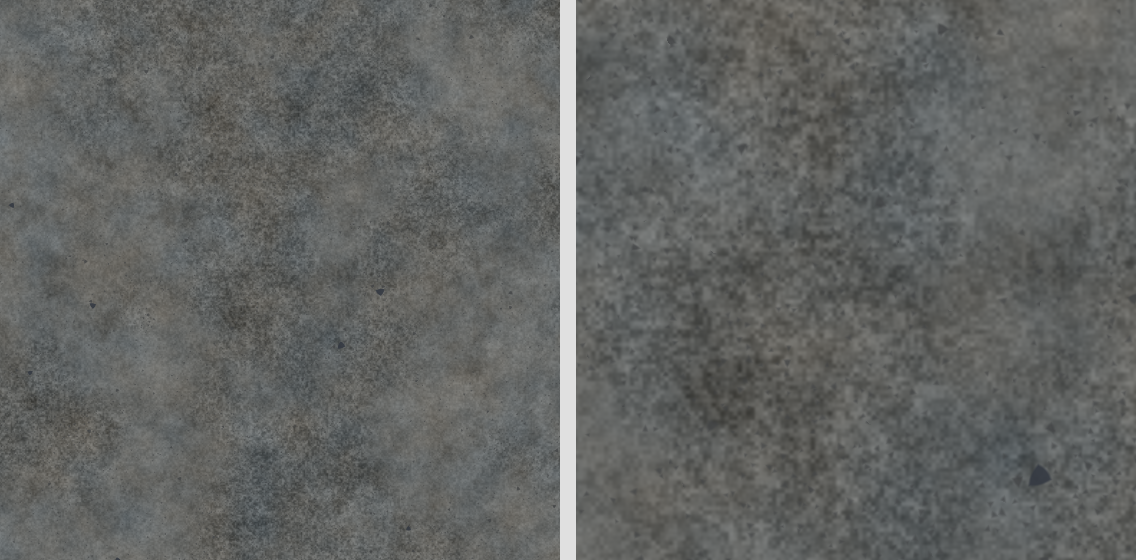
Left, the full canvas; right, a detail of the centre.
A three.js fragment shader for this texture:

```glsl
// Dark grey concrete: cloudy mottling, fine rough grain, small pits and a few slate chips.

#define BASE_COLOR vec3(0.388, 0.395, 0.388)
#define PIT_COLOR  vec3(0.255, 0.262, 0.268)
#define CHIP_COLOR vec3(0.205, 0.225, 0.260)
#define CLOUD_SCALE 5.0
#define CLOUD_DEPTH 0.15
#define MOTTLE_DEPTH 0.13
#define GRAIN_DEPTH 0.10
#define STAIN_DEPTH 0.045
#define TINT_DEPTH 0.055
#define EDGE_SOFTNESS 0.0012

varying vec2 vUv;

// Sine-free hashes
float hash12(vec2 p) {
  vec3 q = fract(p.xyx * 0.1031);
  q += dot(q, q.yzx + 33.33);
  return fract((q.x + q.y) * q.z);
}

vec3 hash32(vec2 p) {
  vec3 q = fract(p.xyx * vec3(0.1031, 0.1030, 0.0973));
  q += dot(q, q.yxz + 33.33);
  return fract((q.xxy + q.yzz) * q.zyx);
}

float valueNoise(vec2 p) {
  vec2 cell = floor(p);
  vec2 f = fract(p);
  f = f * f * (3.0 - 2.0 * f);
  float low = mix(hash12(cell), hash12(cell + vec2(1.0, 0.0)), f.x);
  float high = mix(hash12(cell + vec2(0.0, 1.0)), hash12(cell + 1.0), f.x);
  return mix(low, high, f.y);
}

// Layered noise, turned at each octave to hide the grid
float fbm(vec2 p) {
  float sum = 0.0;
  float weight = 0.5;
  for (int i = 0; i < 5; i++) {
    sum += weight * valueNoise(p);
    p = mat2(0.8, 0.6, -0.6, 0.8) * p * 2.03 + 17.3;
    weight *= 0.5;
  }
  return sum / 0.96875;
}

// Coverage of scattered angular specks; radius is in canvas units
float specks(vec2 uv, float scale, float radius, float density, float seed) {
  vec2 p = uv * scale;
  vec2 home = floor(p);
  float cover = 0.0;
  for (int y = -1; y <= 1; y++) {
    for (int x = -1; x <= 1; x++) {
      vec2 cell = home + vec2(float(x), float(y));
      vec3 place = hash32(cell + seed);
      vec3 form = hash32(cell + seed + 71.7);
      vec2 d = (p - cell - place.xy) / scale;
      float angle = form.x * 6.2832;
      d = mat2(cos(angle), sin(angle), -sin(angle), cos(angle)) * d;
      d.x *= mix(0.75, 1.4, form.y);
      // Blend of a triangle and a disc gives a chipped outline
      float corner = max(abs(d.x) * 0.866 + d.y * 0.5, -d.y);
      float dist = mix(corner * 1.25, length(d), 0.4);
      float size = radius * mix(0.5, 1.15, form.z);
      float mask = 1.0 - smoothstep(-EDGE_SOFTNESS, EDGE_SOFTNESS, dist - size);
      cover = max(cover, mask * step(place.z, density));
    }
  }
  return cover;
}

void main() {
  vec2 uv = vUv;

  // Broad clouds and smaller mottling
  float cloud = fbm(uv * CLOUD_SCALE + 3.7);
  float mottle = fbm(uv * 32.0 + 41.0);
  float rough = smoothstep(0.64, 0.36, cloud + 0.5 * (fbm(uv * 9.0 + 83.0) - 0.5));
  vec3 color = BASE_COLOR;
  color += CLOUD_DEPTH * (cloud - 0.5) + MOTTLE_DEPTH * (mottle - 0.5);

  // Warm and cool drift
  float tint = fbm(uv * 13.0 + 127.0) - 0.5;
  color += TINT_DEPTH * tint * vec3(1.0, 0.1, -0.8);

  // Fine grain, stronger in the rough patches
  float grain = valueNoise(uv * 190.0 + 11.0) + valueNoise(uv * 390.0 + 57.0) - 1.0;
  color += GRAIN_DEPTH * grain * mix(0.6, 1.15, rough);

  // Soft brownish stains
  float stain = smoothstep(0.6, 0.8, fbm(uv * 21.0 + 211.0));
  color -= STAIN_DEPTH * stain * vec3(0.9, 1.0, 1.1);

  // Pits gather in the rough patches, chips are rare
  float finePits = specks(uv, 120.0, 0.0014, mix(0.1, 0.45, rough), 5.0);
  float pits = specks(uv, 42.0, 0.0027, mix(0.03, 0.13, rough), 301.0);
  float chips = specks(uv, 12.0, 0.0058, 0.07, 523.0);
  color = mix(color, PIT_COLOR, 0.6 * finePits);
  color = mix(color, PIT_COLOR, 0.75 * pits);
  color = mix(color, CHIP_COLOR, 0.9 * chips);

  gl_FragColor = vec4(color, 1.0);
}
```
